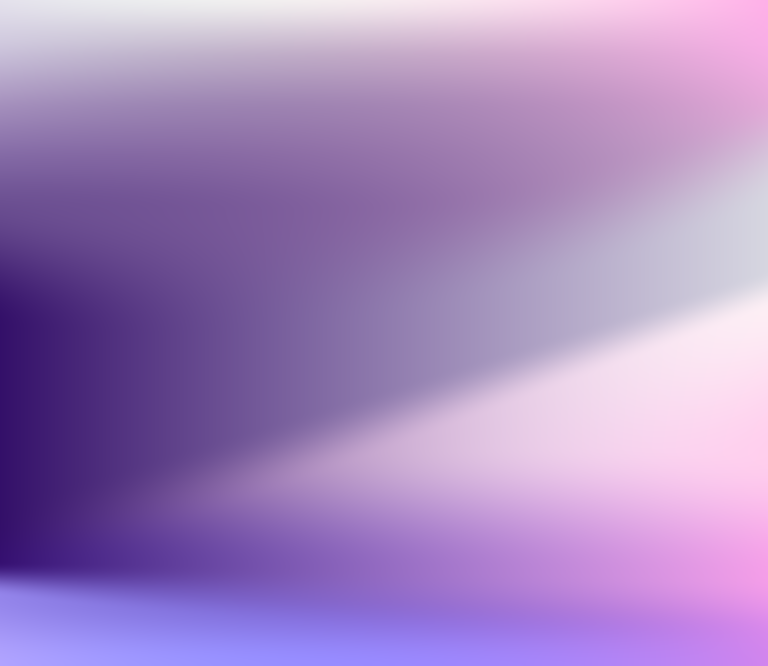
Give the GLSL for this background, as a Shadertoy shader.

```glsl
// Soft violet and pink gradient: a dark wedge opens from the left under a pale sky,
// above a bright slanted beam and a periwinkle floor. Each band is a curved
// left-to-right colour ramp, and the bands are blended downward along sloping edges.

// Smooth quadratic ramp passing through three colours at x = 0, 0.5 and 1.
vec3 across(float x, vec3 left, vec3 middle, vec3 right) {
    return left * (1.0 - x) * (1.0 - 2.0 * x)
         + middle * 4.0 * x * (1.0 - x)
         + right * x * (2.0 * x - 1.0);
}

// Soft step of the upper haze, centred on a given depth.
float haze(float depth, float centre) {
    return smoothstep(centre - 0.055, centre + 0.055, depth);
}

void mainImage(out vec4 fragColor, in vec2 fragCoord) {
    vec2 uv = fragCoord / iResolution.xy;
    float x = uv.x;
    float depth = 1.0 - uv.y;

    // Pale sky fading through mauve, with a pink corner at the right
    vec3 color = across(x, vec3(0.90, 0.89, 0.93), vec3(0.98, 0.94, 0.95), vec3(1.0, 0.69, 0.91));
    vec3 mist = across(x, vec3(0.80, 0.77, 0.86), vec3(0.78, 0.68, 0.79), vec3(0.97, 0.68, 0.90));
    vec3 mauve = across(x, vec3(0.66, 0.58, 0.75), vec3(0.65, 0.53, 0.71), vec3(0.90, 0.66, 0.85));
    vec3 plum = across(x, vec3(0.53, 0.43, 0.66), vec3(0.59, 0.46, 0.67), vec3(0.84, 0.68, 0.83));
    vec3 dusk = across(x, vec3(0.42, 0.31, 0.57), vec3(0.54, 0.41, 0.64), vec3(0.84, 0.69, 0.82));
    color = mix(color, mist, haze(depth, 0.0375));
    color = mix(color, mauve, haze(depth, 0.1125));
    color = mix(color, plum, haze(depth, 0.1875));
    color = mix(color, dusk, haze(depth, 0.2625));

    // Indigo wedge, thinning to silver that climbs toward the right
    vec3 wedge = across(x, vec3(0.20, 0.06, 0.41), vec3(0.56, 0.48, 0.68), vec3(0.84, 0.84, 0.88));
    float rise = 0.32 * x * x;
    color = mix(color, wedge, smoothstep(0.29 + 0.18 * x - rise, 0.49 + 0.14 * x - rise, depth));

    // Slanted beam, tighter at its right end, warming to blush and sinking into lilac
    vec3 beam = across(x, vec3(0.20, 0.05, 0.41), vec3(0.79, 0.67, 0.82), vec3(0.99, 0.94, 0.96));
    vec3 blush = across(x, vec3(0.21, 0.05, 0.42), vec3(0.79, 0.66, 0.83), vec3(1.0, 0.81, 0.93));
    vec3 lilac = across(x, vec3(0.21, 0.06, 0.45), vec3(0.58, 0.42, 0.76), vec3(0.96, 0.62, 0.91));
    float beamEdge = 0.82 - 0.37 * x - 0.015 * x * x;
    float softness = mix(0.065, 0.03, x);
    beam = mix(beam, blush, smoothstep(beamEdge, beamEdge + 0.25, depth));
    beam = mix(beam, lilac, smoothstep(0.74 - 0.20 * x + 0.14 * x * x, 0.84 + 0.03 * x, depth));
    color = mix(color, beam, smoothstep(beamEdge - softness, beamEdge + softness, depth));

    // Periwinkle floor, crisp at the left and diffuse at the right
    vec3 floorTop = across(x, vec3(0.58, 0.52, 0.92), vec3(0.53, 0.41, 0.83), vec3(0.86, 0.54, 0.92));
    vec3 floorBase = across(x, vec3(0.69, 0.64, 1.0), vec3(0.60, 0.54, 1.0), vec3(0.82, 0.52, 0.93));
    float floorEnd = 0.895 + 0.14 * x - 0.08 * x * x;
    color = mix(color, floorTop, smoothstep(0.843 + 0.02 * x, floorEnd, depth));
    color = mix(color, floorBase, smoothstep(0.89 + 0.02 * x, 1.0, depth));

    fragColor = vec4(clamp(color, 0.0, 1.0), 1.0);
}
```
